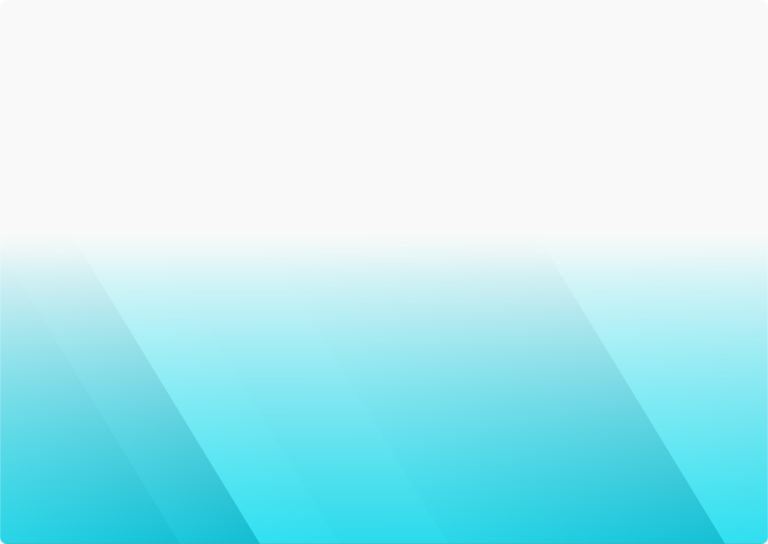
Write a WebGL 2 fragment shader that draws this background.

```glsl
#version 300 es
precision highp float;

uniform vec2 u_resolution;
out vec4 outColor;

#define HORIZON 0.572
#define SLANT 0.61
#define CORNER_RADIUS 0.013
#define PAPER vec3(0.976, 0.978, 0.978)
#define LIGHT_CYAN vec3(0.19, 0.88, 0.945)
#define DEEP_CYAN vec3(0.07, 0.74, 0.82)

const int BANDS = 6;
// Each band: left edge, right edge (at the base), shade at left, shade at right
const vec4 bands[BANDS] = vec4[](
    vec4(0.000, 0.331, 0.30, 0.90),
    vec4(0.331, 0.478, 0.70, 1.00),
    vec4(0.478, 0.625, 0.00, 0.10),
    vec4(0.625, 0.824, 0.17, 0.18),
    vec4(0.824, 1.333, 0.26, 0.92),
    vec4(1.333, 1.780, 0.00, 0.30)
);

// Shade of the slanted bands, 0 = light and 1 = deep
float bandShade(float s, float pixel) {
    float shade = bands[0].z;
    for (int i = 0; i < BANDS; i++) {
        vec4 b = bands[i];
        float ramp = mix(b.z, b.w, clamp((s - b.x) / (b.y - b.x), 0.0, 1.0));
        shade = mix(shade, ramp, smoothstep(-pixel, pixel, s - b.x));
    }
    return shade;
}

// Signed distance to a rounded box centred on the origin
float roundedBox(vec2 p, vec2 halfSize, float radius) {
    vec2 q = abs(p) - halfSize + radius;
    return length(max(q, 0.0)) + min(max(q.x, q.y), 0.0) - radius;
}

void main() {
    vec2 p = gl_FragCoord.xy / u_resolution.y;
    float pixel = 1.0 / u_resolution.y;
    float aspect = u_resolution.x / u_resolution.y;

    // Vertical fade from paper into water, softened at the horizon
    float depth = clamp((HORIZON - p.y) / HORIZON, 0.0, 1.0);
    float fade = depth * (1.25 - 0.25 * depth);
    fade *= mix(0.75, 1.0, smoothstep(0.0, 0.14, depth));

    // Slanted light bands
    float shade = bandShade(p.x + SLANT * p.y, pixel);
    vec3 water = mix(LIGHT_CYAN, DEEP_CYAN, shade);
    vec3 color = mix(PAPER, water, fade);

    // Thin dark line along the base
    color *= 1.0 - 0.2 * (1.0 - smoothstep(0.0, 0.003, p.y));

    // Rounded card corners
    vec2 halfSize = 0.5 * vec2(aspect, 1.0);
    float card = roundedBox(p - halfSize, halfSize, CORNER_RADIUS);
    color = mix(color, vec3(1.0), smoothstep(-pixel, pixel, card));

    outColor = vec4(color, 1.0);
}
```
